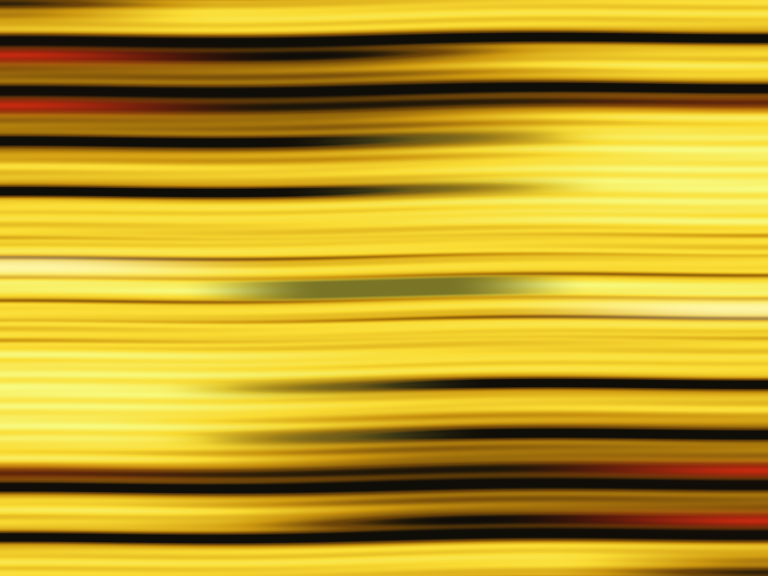
Give the GLSL for this background, as a Shadertoy shader.

```glsl
// Blurred golden light streaks with dark and red bands, point-symmetric about the centre.
#define TILT 0.010          // rise of the streaks across the width
#define WAVE 0.003          // gentle bend of the streaks
#define BAND_START 0.170    // height of the first dark band above the centre
#define BAND_STEP 0.087     // spacing of the dark bands
#define LINE_START 0.020    // first thin brown line
#define LINE_STEP 0.0347    // spacing of the thin lines
#define GRAIN 0.25          // strength of the fine streaks
#define RED vec3(0.80, 0.17, 0.06)
#define OLIVE vec3(0.48, 0.46, 0.15)
#define GLOW vec3(1.00, 0.98, 0.74)

const float TAU = 6.2831853;

// Soft periodic bump, one at every whole number
float pulse(float q, float sharpness) {
    return exp(sharpness * (cos(TAU * q) - 1.0));
}

// Falls from 1 to 0 between a and b
float fall(float a, float b, float x) {
    return 1.0 - smoothstep(a, b, x);
}

// Tone 0..4: black, brown, amber, yellow, pale
vec3 goldRamp(float tone) {
    vec3 c = mix(vec3(0.06, 0.05, 0.03), vec3(0.43, 0.27, 0.03), smoothstep(0.0, 1.0, tone));
    c = mix(c, vec3(0.80, 0.59, 0.06), clamp(tone - 1.0, 0.0, 1.0));
    c = mix(c, vec3(0.98, 0.86, 0.20), clamp(tone - 2.0, 0.0, 1.0));
    return mix(c, vec3(0.97, 0.98, 0.50), clamp(tone - 3.0, 0.0, 1.0));
}

// Layered sines, stretched along x
float fineStreaks(float x, float d) {
    return cos(d * 211.0 + 2.0 * x)
         + 0.7 * cos(d * 347.0 - 3.0 * x)
         + 0.5 * cos(d * 97.0 + 4.0 * x);
}

void mainImage(out vec4 fragColor, in vec2 fragCoord) {
    // Bend, then fold the lower half onto the upper by a half turn
    vec2 p = fragCoord / iResolution.xy - 0.5;
    p.y -= TILT * p.x + WAVE * sin(9.0 * p.x);
    float side = p.y < 0.0 ? -1.0 : 1.0;
    float x = p.x * side;
    float d = p.y * side;

    // Broad light: amber on the outer left, pale on the inner right
    float tone = 3.05 + 0.5 * fall(0.01, 0.03, d) + GRAIN * fineStreaks(x, d);
    tone += 0.6 * smoothstep(-0.1, 0.4, x) * smoothstep(0.07, 0.15, d) * fall(0.20, 0.34, d);
    tone -= 1.4 * fall(-0.1, 0.4, x) * smoothstep(0.16, 0.30, d) * fall(0.42, 0.46, d);
    tone -= 2.2 * fall(-0.5, -0.2, x) * smoothstep(0.44, 0.50, d);

    // Thin brown lines near the centre
    float lineCoord = (d - LINE_START) / LINE_STEP;
    float lineRow = floor(lineCoord + 0.5);
    float lineDepth = 0.7 + 0.3 * sin(2.4 * lineRow + 4.0 * x);
    tone -= 2.0 * lineDepth * pulse(lineCoord, 3.0) * fall(0.05, 0.15, d);

    // Main dark bands; the inner two fade out to the right
    float bandCoord = (d - BAND_START) / BAND_STEP;
    float bandRow = floor(bandCoord + 0.5);
    float bandFade = mix(fall(-0.15, 0.3, x), 1.0, step(1.5, bandRow));
    float band = pulse(bandCoord, 2.8) * smoothstep(0.08, 0.17, d);
    float bandDark = min(1.25 * band * bandFade, 1.0);

    // Companion bands beside the outer ones; the last fades to the right
    float sideCoord = bandCoord + 0.28;
    float sideRow = floor(sideCoord + 0.5);
    float sideFade = mix(0.85, fall(-0.12, 0.22, x), step(2.5, sideRow));
    float sideBand = pulse(sideCoord, 2.2) * smoothstep(0.27, 0.31, d) * fall(0.44, 0.47, d);
    tone = clamp(tone, 0.0, 4.0) * (1.0 - bandDark) * (1.0 - sideBand * sideFade);

    vec3 col = goldRamp(tone);

    // Olive where dark bands dissolve, and in the middle streak
    col = mix(col, OLIVE, 2.4 * bandFade * (1.0 - bandFade) * band);
    float middle = fall(0.012, 0.021, d) * fall(0.08, 0.27, abs(x));
    col = mix(col, OLIVE, middle);

    // Red glow on the left of the companion bands, faint on the right
    float redSide = fall(-0.5, -0.12, x) + 0.3 * smoothstep(0.1, 0.5, x) * step(sideRow, 2.5);
    col = mix(col, RED, min(redSide * sideBand, 1.0) * (1.0 - 0.9 * bandDark));

    // Whitish glow at the inner left
    float glowOffset = (d - 0.040) / 0.016;
    col = mix(col, GLOW, 0.8 * fall(-0.45, -0.1, x) * exp(-glowOffset * glowOffset));

    fragColor = vec4(col, 1.0);
}
```
